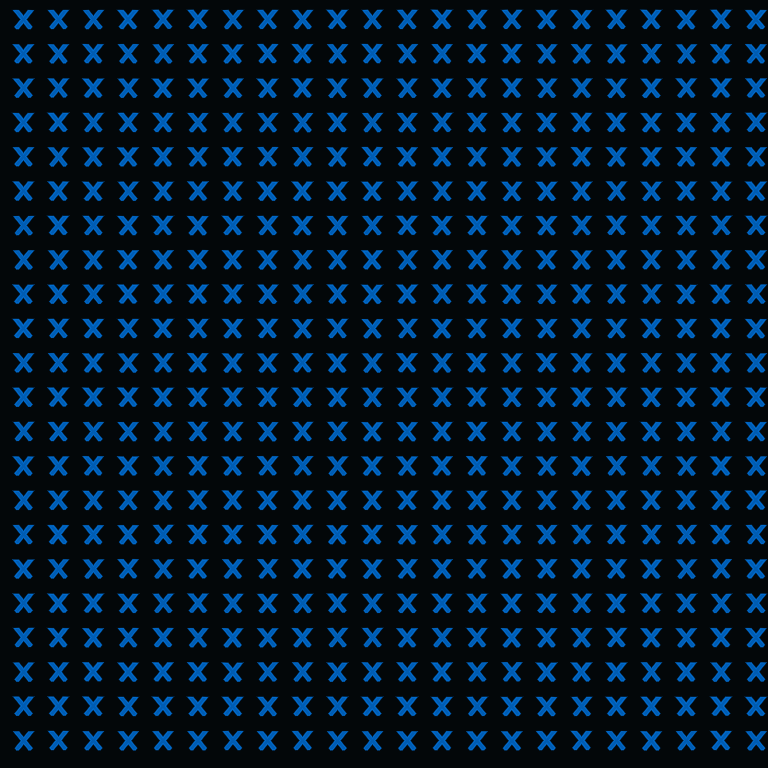
Reproduce this pattern procedurally as a three.js fragment shader.

```glsl
// A grid of 22 by 22 blue crosses on near-black, running close to the right edge.
// Each cross is two slanted bands, cut flat on top and chiselled at the feet;
// a distance field gives the soft edge and the brighter rim around a darker core.
varying vec2 vUv;

float hash(vec2 p) {
  return fract(sin(dot(p, vec2(127.1, 311.7))) * 43758.5453);
}

// Signed distance to a cross about two units tall, centred on the origin.
float crossDistance(vec2 p, float halfWidth) {
  vec2 side = vec2(abs(p.x), p.y);
  float bands = abs(side.x * 0.777 - abs(p.y) * 0.63) - halfWidth;
  float flatEnds = max(p.y - 0.98, -p.y - 1.02);
  float chisel = dot(side, vec2(0.76, -0.65)) - 1.23;
  return max(bands, max(flatEnds, chisel));
}

void main() {
  // Nearest cross; the clamp leaves the bottom margin empty.
  vec2 firstCentre = vec2(0.0306, 0.0358);
  vec2 pitch = vec2(0.04542, 0.04472);
  vec2 cell = clamp(floor((vUv - firstCentre) / pitch + 0.5), 0.0, 21.0);
  vec2 p = (vUv - firstCentre - cell * pitch) / 0.0125;

  // Slight differences of placing, weight and outline between crosses.
  float variation = hash(cell);
  p += 0.04 * (vec2(variation, hash(cell + 37.0)) - 0.5);
  float wobble = 0.012 * sin(p.y * 7.0 + variation * 6.28) * sin(p.x * 5.0 + variation * 9.0);
  float d = crossDistance(p, 0.255 + 0.02 * (variation - 0.5)) + wobble;

  // Darker core, brighter rim, soft edge.
  vec3 ground = vec3(0.012, 0.027, 0.035);
  vec3 core = vec3(0.0, 0.36, 0.70);
  vec3 rim = vec3(0.0, 0.42, 0.81);
  vec3 ink = mix(core, rim, smoothstep(-0.18, -0.08, d + 0.04 * (variation - 0.5)));
  float coverage = 1.0 - smoothstep(-0.08, 0.08, d);
  gl_FragColor = vec4(mix(ground, ink, coverage), 1.0);
}
```
